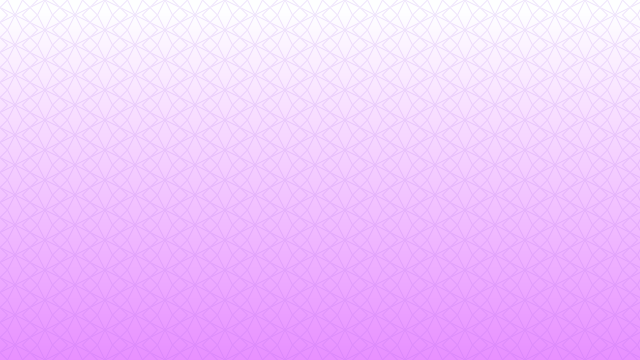
This pattern is drawn by a Shadertoy shader. Its source:

```glsl
// A fine lattice of eight-rayed stars held between columns of small upright
// diamonds, drawn in hairlines over a vertical lilac gradient. Each cell is
// folded into one quarter, where a half turn swaps the two stars it touches.

#define ROWS 12.0                          // cells per canvas height
#define CELL vec2(2.0, 1.0)                // cell size in row heights
#define STAR_OFFSET vec2(-0.1667, 0.5)     // star position from the centre
#define DIAMOND_RADIUS 0.25                // in row heights
#define LINE_WIDTH 0.018                   // in row heights
#define LINE_OPACITY 0.28
#define LINE_COLOR vec3(0.60, 0.32, 0.92)
#define BOTTOM_COLOR vec3(0.908, 0.565, 1.0)
#define TOP_COLOR vec3(0.998, 1.01, 1.0)

float segmentDistance(vec2 p, vec2 a, vec2 b) {
    vec2 ab = b - a;
    float t = clamp(dot(p - a, ab) / dot(ab, ab), 0.0, 1.0);
    return length(p - a - t * ab);
}

// Distance to the outline of a square standing on its corner.
float diamondDistance(vec2 p, float radius) {
    p = abs(p);
    return abs(p.x + p.y - radius) * sqrt(0.5);
}

// Distance to the nearest line of the star lattice.
float latticeDistance(vec2 p) {
    vec2 corner = 0.5 * CELL;
    vec2 rayTip = vec2(0.5 * corner.x, DIAMOND_RADIUS);

    // Repeat, then mirror into the upper right quarter
    vec2 q = abs(p - CELL * floor(p / CELL + 0.5));

    float d = 1e3;
    for (int i = 0; i < 2; i++) {
        // Flat and steep rays of the star, then the diamond beside it
        d = min(d, segmentDistance(q, vec2(0.0), rayTip));
        d = min(d, segmentDistance(q, vec2(0.0), rayTip.yx));
        d = min(d, diamondDistance(q - vec2(rayTip.x, 0.0), DIAMOND_RADIUS));
        q = corner - q;    // half turn to the opposite star
    }
    return d;
}

void mainImage(out vec4 fragColor, in vec2 fragCoord) {
    vec2 centred = (fragCoord - 0.5 * iResolution.xy) / iResolution.y;
    vec2 p = centred * ROWS - STAR_OFFSET;
    float pixel = ROWS / iResolution.y;

    // Widen lines thinner than a pixel and fade them by the same ratio
    float width = max(LINE_WIDTH, pixel);
    float edge = 0.5 * width;
    float line = 1.0 - smoothstep(edge - 0.5 * pixel, edge + 0.5 * pixel, latticeDistance(p));
    line *= LINE_WIDTH / width;

    vec3 color = mix(BOTTOM_COLOR, TOP_COLOR, fragCoord.y / iResolution.y);
    color = mix(min(color, 1.0), LINE_COLOR, line * LINE_OPACITY);
    fragColor = vec4(color, 1.0);
}
```
